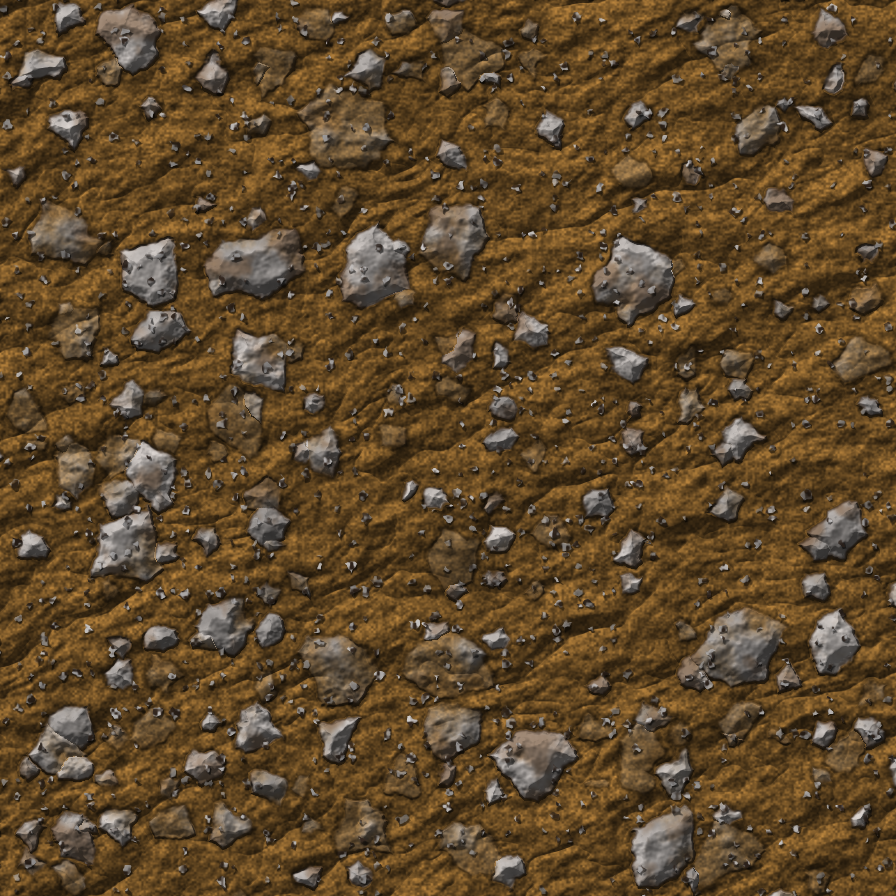
A Shadertoy shader for this texture:

```glsl
float hash(vec2 p) {
    return fract(sin(dot(p, vec2(127.1, 311.7))) * 43758.5453);
}

float noise(vec2 p) {
    vec2 i = floor(p), f = fract(p);
    f = f * f * (3.0 - 2.0 * f);
    return mix(mix(hash(i), hash(i + vec2(1, 0)), f.x),
               mix(hash(i + vec2(0, 1)), hash(i + vec2(1, 1)), f.x), f.y);
}

float fbm(vec2 p) {
    float sum = 0.0, amp = 0.5;
    for (int i = 0; i < 4; i++) {
        sum += amp * noise(p);
        p = mat2(1.6, 1.2, -1.2, 1.6) * p + 7.3;
        amp *= 0.5;
    }
    return sum;
}

// Scattered angular stones: x = depth inside the outline, y = exposure, z = tone
vec3 stones(vec2 p, float cells, float share, float seed) {
    vec2 q = p * cells, home = floor(q);
    vec3 best = vec3(-1.0, 0.0, 0.0);
    for (int j = -1; j <= 1; j++)
    for (int i = -1; i <= 1; i++) {
        vec2 cell = home + vec2(i, j), id = cell + seed;
        if (hash(id) > share * (0.4 + 1.2 * noise(id * 0.37))) continue;
        vec2 centre = cell + 0.25 + 0.5 * vec2(hash(id + 11.3), hash(id + 23.7));
        float size = mix(0.2, 0.42, pow(hash(id + 5.1), 1.5));
        float turn = 6.283 * hash(id + 31.9), outline = -1.0;
        for (int k = 0; k < 6; k++) {
            float n = float(k), pick = hash(id + 3.7 * n + 47.0);
            float a = turn + 1.047 * n + 0.7 * pick;
            float reach = size * (0.65 + 0.55 * fract(pick * 17.0));
            outline = max(outline, dot(q - centre, vec2(cos(a), sin(a))) - reach);
        }
        float depth = -outline / cells;
        if (depth > best.x) best = vec3(depth, hash(id + 61.3), hash(id + 73.9));
    }
    return best;
}

// Folded soil with slanting creases
float soilHeight(vec2 p) {
    vec2 q = mat2(0.92, -0.39, 0.39, 0.92) * p * vec2(1.0, 1.0);
    q += 0.035 * vec2(noise(p * 11.0), noise(p * 11.0 + 40.0));
    float folds = abs(fbm(q * vec2(8.0, 17.0)) - 0.47);
    float creases = abs(fbm(p * 19.0 + 20.0) - 0.47);
    return 0.05 * folds + 0.022 * creases + 0.007 * fbm(p * 50.0);
}

// x = height, y = stone cover, z = depth inside the stone, w = tone
vec4 ground(vec2 p) {
    vec2 warp = vec2(fbm(p * 42.0), fbm(p * 42.0 + 9.0)) - 0.47;
    vec2 w = p + 0.02 * warp;
    vec3 large = stones(w, 9.0, 0.62, 3.0);
    vec3 small = stones(w, 19.0, 0.44, 40.0);
    vec3 s = large.x > small.x ? large : small;
    float bare = smoothstep(0.35, 0.8, fbm(p * 26.0 + 5.0) + 0.85 * s.y - 0.2);
    float cover = smoothstep(-0.0008, 0.0022, s.x) * mix(0.2, 1.0, bare);
    float crag = 0.011 * smoothstep(0.0, 0.018, s.x) + 0.014 * fbm(p * 32.0 + 60.0);
    return vec4(mix(soilHeight(p), crag + 0.008, cover), cover, s.x, s.z);
}

void mainImage(out vec4 fragColor, in vec2 fragCoord) {
    vec2 p = fragCoord / iResolution.y;
    float e = 0.0016;

    // Relief lit from the upper left
    vec4 g = ground(p);
    vec2 slope = vec2(ground(p + vec2(e, 0)).x, ground(p + vec2(0, e)).x) - g.x;
    float light = clamp(1.0 - 0.75 * dot(slope / e, vec2(-0.5, 0.86)), 0.5, 1.45);

    // Sandy soil
    float grain = noise(p * 390.0) * 0.65 + noise(p * 210.0 + 30.0) * 0.35;
    vec3 soil = vec3(0.385, 0.275, 0.128) * (0.62 + 0.76 * grain);
    soil *= 0.88 + 0.24 * fbm(p * 9.0);

    // Grey rock with brown stains and a rusty rim
    float mottle = fbm(p * 75.0);
    vec3 rock = vec3(0.49, 0.475, 0.465) * (0.68 + 0.42 * mottle + 0.25 * g.w);
    float stain = smoothstep(0.42, 0.68, fbm(p * 30.0 + 80.0));
    rock = mix(rock, vec3(0.36, 0.27, 0.19), 0.6 * stain);
    float rim = 1.0 - smoothstep(0.0, 0.005, g.z);
    rock = mix(rock, vec3(0.25, 0.17, 0.11), 0.6 * rim);

    vec3 color = mix(soil, rock, g.y) * light;
    float contact = smoothstep(-0.006, 0.0, g.z) * (1.0 - smoothstep(0.0, 0.004, g.z));
    color *= 1.0 - 0.35 * contact;

    // Pale grit with small shadows
    vec2 jitter = 0.005 * (vec2(noise(p * 210.0), noise(p * 210.0 + 17.0)) - 0.5);
    vec3 grit = stones(p + jitter, 75.0, 0.2, 90.0);
    float shadow = stones(p + jitter + vec2(-0.0015, 0.0025), 75.0, 0.2, 90.0).x;
    color *= 1.0 - 0.55 * smoothstep(-0.001, 0.0015, shadow);
    float speck = smoothstep(0.2, 0.75, noise(p * 270.0 + 50.0));
    vec3 gritColor = mix(vec3(0.2, 0.15, 0.12), vec3(0.8, 0.79, 0.79), speck);
    gritColor *= 0.65 + 0.4 * grit.z;
    color = mix(color, gritColor, smoothstep(-0.0005, 0.0012, grit.x) * (0.55 + 0.45 * grit.y));

    fragColor = vec4(color, 1.0);
}
```
